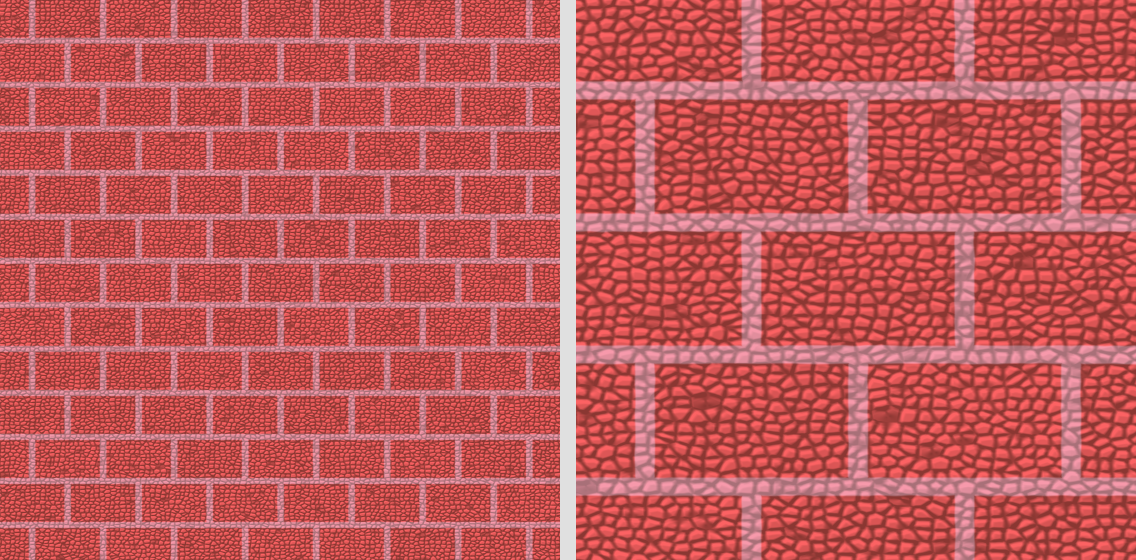
Left, the full canvas; right, a detail of the centre.
A Shadertoy shader for this texture:

```glsl
// Running-bond red brick wall with pink mortar and a fine embossed crackle.

#define BRICKS vec2(7.885, 12.72)        // bricks across and courses down
#define ORIGIN vec2(0.452, 0.795)        // position of the first joints, in bricks
#define JOINT_HALF vec2(0.0059, 0.0054)  // half widths of upright and level joints
#define GRAIN vec2(112.0, 142.0)         // crackle cells across and down
#define JITTER vec2(0.85, 0.55)          // scatter of the cell centres
#define LIGHT_STEP vec2(-0.12, 0.36)     // offset toward the light, in cells
#define WOBBLE 0.0008                    // waviness of the joint edges
#define BRICK_DARK vec3(0.54, 0.215, 0.195)
#define BRICK_LIGHT vec3(0.99, 0.385, 0.39)
#define MORTAR_DARK vec3(0.66, 0.44, 0.47)
#define MORTAR_LIGHT vec3(0.97, 0.60, 0.67)

vec2 hash2(vec2 p) {
    vec3 q = fract(p.xyx * vec3(0.1031, 0.1030, 0.0973));
    q += dot(q, q.yzx + 33.33);
    return fract((q.xx + q.yz) * q.zy);
}

float gradientDot(vec2 cell, vec2 corner, vec2 f) {
    return dot(hash2(cell + corner) * 2.0 - 1.0, f - corner);
}

float gradientNoise(vec2 p) {
    vec2 i = floor(p), f = fract(p);
    vec2 u = f * f * f * (f * (f * 6.0 - 15.0) + 10.0);
    vec2 e = vec2(1.0, 0.0);
    return mix(mix(gradientDot(i, e.yy, f), gradientDot(i, e.xy, f), u.x),
               mix(gradientDot(i, e.yx, f), gradientDot(i, e.xx, f), u.x), u.y);
}

// Height of the crackle: 0 in the cracks, 1 on the cell tops.
float crackle(vec2 p) {
    vec2 base = floor(p);
    float nearest = 8.0, second = 8.0;
    for (int y = -1; y <= 1; y++)
    for (int x = -1; x <= 1; x++) {
        vec2 cell = base + vec2(x, y);
        vec2 centre = cell + 0.5 + (hash2(cell) - 0.5) * JITTER;
        float d = length((centre - p) * vec2(0.88, 1.12));
        second = min(second, max(nearest, d));
        nearest = min(nearest, d);
    }
    return smoothstep(0.0, 0.5, second - nearest);
}

vec3 wall(vec2 uv, float pixel) {
    // Surface relief, lit from above
    vec2 p = uv * GRAIN;
    p.y += 0.5 * gradientNoise(p * 0.22);
    float height = crackle(p);
    float relief = height - crackle(p + LIGHT_STEP);
    float tone = 0.12 + 0.6 * height + 0.36 * relief;
    tone += 0.12 * gradientNoise(uv * 40.0);

    // Brick layout: every second course shifts by half a brick
    vec2 warp = vec2(gradientNoise(uv * 110.0), gradientNoise(uv * 110.0 + 57.0));
    vec2 b = (uv + WOBBLE * warp) * BRICKS - ORIGIN;
    float course = floor(b.y);
    b.x -= 0.5 * (1.0 - mod(course, 2.0));
    vec2 toJoint = abs(fract(b + 0.5) - 0.5) / BRICKS - JOINT_HALF;
    float edge = min(toJoint.x, toJoint.y);
    float brick = smoothstep(-0.5 * pixel - 0.0004, 0.5 * pixel + 0.0004, edge);

    // Thin shadow on each brick beneath its upper joint
    float below = (1.0 - fract(b.y)) / BRICKS.y - JOINT_HALF.y;
    tone -= 0.3 * brick * (1.0 - smoothstep(0.0, 0.0035, below));
    tone += 0.06 * (hash2(vec2(floor(b.x), course) + 20.0).x - 0.5);

    tone = clamp(tone, 0.0, 1.0);
    return mix(mix(MORTAR_DARK, MORTAR_LIGHT, tone),
               mix(BRICK_DARK, BRICK_LIGHT, tone), brick);
}

void mainImage(out vec4 fragColor, in vec2 fragCoord) {
    // Four samples per pixel keep the fine grain smooth
    vec3 color = vec3(0.0);
    for (int i = 0; i < 4; i++) {
        vec2 shift = vec2(i & 1, i >> 1) * 0.5 - 0.25;
        color += wall((fragCoord + shift) / iResolution.y, 1.0 / iResolution.y);
    }
    fragColor = vec4(color * 0.25, 1.0);
}
```
